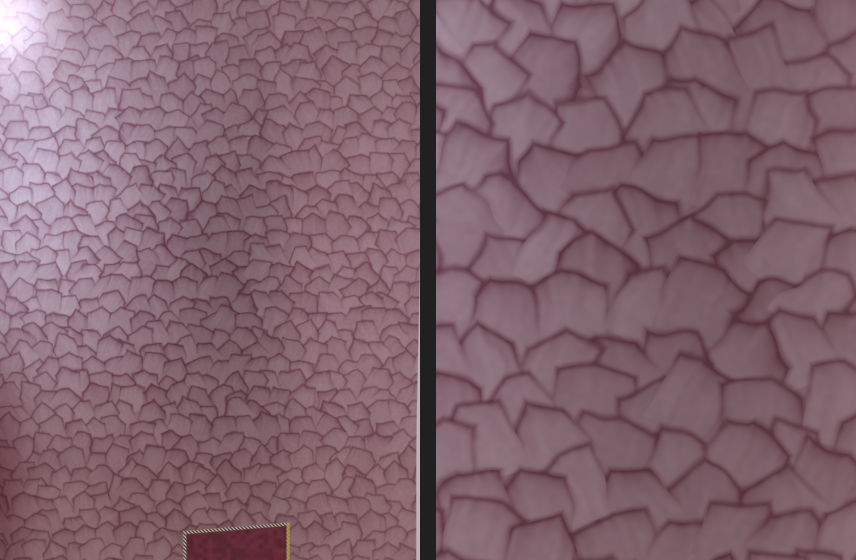
Left, the full canvas; right, a detail of the centre.
Reproduce this texture procedurally as a Shadertoy shader.

```glsl
// Rose wall of overlapping angular plaster shards, lit from the upper left, with a small framed panel below.

const float SHARDS_ACROSS = 20.0;
const float ROW_HEIGHT = 0.74;
const vec3 ROSE = vec3(0.585, 0.472, 0.508);
const vec3 INK_TINT = vec3(0.70, 0.54, 0.59);
const vec3 SHEEN = vec3(0.20, 0.26, 0.31);
const vec3 GLOW = vec3(0.42, 0.46, 0.52);
const vec3 MAROON = vec3(0.36, 0.16, 0.20);

vec3 hash3(vec2 p) {
    vec3 q = fract(p.xyx * vec3(0.1031, 0.1030, 0.0973));
    q += dot(q, q.yxz + 33.33);
    return fract((q.xxy + q.yzz) * q.zyx);
}

float noise(vec2 p) {
    vec2 cell = floor(p), f = fract(p);
    f = f * f * (3.0 - 2.0 * f);
    float low = mix(hash3(cell).x, hash3(cell + vec2(1, 0)).x, f.x);
    float high = mix(hash3(cell + vec2(0, 1)).x, hash3(cell + vec2(1, 1)).x, f.x);
    return mix(low, high, f.y);
}

float blob(vec2 p, vec2 centre, vec2 size) {
    vec2 v = (p - centre) / size;
    return exp(-dot(v, v));
}

vec2 rotate(vec2 p, float a) {
    float c = cos(a), s = sin(a);
    return vec2(c * p.x + s * p.y, c * p.y - s * p.x);
}

float slope(vec2 p, float angle, float reach) {
    return dot(p, vec2(cos(angle), sin(angle))) - reach;
}

// Paints one shard over the ink so far: dark along its crest, fading downward.
float paintShard(float ink, vec2 p, vec2 cell, float pixel) {
    vec3 a = hash3(cell + 71.0), b = hash3(cell + 213.0), c = hash3(cell + 419.0);
    vec2 centre = (cell + 0.5 + 0.55 * (a.xy - 0.5)) * vec2(1.0, ROW_HEIGHT);
    centre.x += 0.5 * mod(cell.y, 2.0);
    vec2 q = rotate(p - centre, 1.3 * (a.z - 0.5));

    float crest = max(slope(q, 1.45 - 0.75 * b.x, 0.40 + 0.16 * c.x),
                      slope(q, 1.70 + 0.75 * b.y, 0.40 + 0.16 * c.y));
    float sides = max(slope(q, 0.35 * (b.z - 0.5), 0.50 + 0.16 * c.z),
                      slope(q, 3.14 + 0.35 * (c.x - 0.5), 0.50 + 0.16 * b.z));
    float d = max(max(crest, sides), -q.y - 0.75);

    float streaks = noise(q * vec2(9.0, 2.0) + cell * 7.0);
    float fade = exp(min(crest, 0.0) / 0.20) * (0.25 + 0.55 * c.y);
    fade += 0.25 * b.x * exp(min(sides, 0.0) / 0.12);
    float body = 0.06 + 0.22 * c.z + fade * (0.65 + 0.5 * streaks) + 0.12 * (streaks - 0.5);
    ink = mix(ink, body, 1.0 - smoothstep(-pixel, pixel, d));

    float rim = d / 0.055;
    float weight = smoothstep(-0.7, 0.0, q.y) * mix(0.35, 0.70, smoothstep(-0.25, 0.0, crest));
    return ink + weight * exp(-rim * rim) * (1.0 - 0.5 * ink);
}

float shardInk(vec2 p, float pixel) {
    vec2 home = floor(p / vec2(1.0, ROW_HEIGHT));
    float ink = 0.3;
    for (int j = 2; j >= -2; j--) {
        float row = home.y + float(j);
        float direction = hash3(vec2(row, 5.0)).x < 0.5 ? -1.0 : 1.0;
        for (int i = -2; i <= 2; i++) {
            ink = paintShard(ink, p, vec2(home.x + direction * float(i), row), pixel);
        }
    }
    return clamp(ink, 0.0, 1.2);
}

// Broad light and shade over the wall.
vec3 wallLight(vec2 p) {
    vec3 light = ROSE;
    light *= 1.0 - 0.13 * blob(p, vec2(0.53, 0.70), vec2(0.17, 0.45));
    light *= 1.0 - 0.06 * smoothstep(0.9, 1.3, p.y) * smoothstep(0.4, 0.8, p.x);
    light *= 1.0 - vec3(0.06, 0.09, 0.12) * (1.0 - smoothstep(0.1, 0.6, p.y));
    light *= 1.0 + 0.05 * smoothstep(0.63, 0.72, p.x + 0.06 * (p.y - 0.7));
    light += SHEEN * blob(p, vec2(0.03, 0.86), vec2(0.29, 0.38));
    light += 0.3 * SHEEN * blob(p, vec2(0.18, 1.15), vec2(0.30, 0.30));
    light += GLOW * blob(p, vec2(0.0, 1.30), vec2(0.12, 0.15));
    return mix(light, MAROON, 0.65 * blob(p, vec2(-0.03, 0.18), vec2(0.09, 0.26)));
}

// Dark panel with a beaded frame, cut off by the lower edge.
vec3 addPanel(vec3 col, vec2 p, float pixel) {
    float top = p.y - 0.069 - 0.083 * (p.x - 0.437);
    float d = max(top, abs(p.x - 0.563) - 0.127);
    vec3 fill = MAROON * (0.9 + 0.25 * noise(p * 90.0));
    float bead = 0.5 + 0.5 * sin((p.x + p.y) * 700.0);
    vec3 frame = mix(vec3(0.32, 0.27, 0.25), vec3(0.70, 0.66, 0.60), bead);
    frame = mix(frame, vec3(0.66, 0.58, 0.25), 0.8 * smoothstep(0.679, 0.685, p.x));
    vec3 panel = mix(fill, frame, smoothstep(-0.008 - pixel, -0.008 + pixel, d));
    return mix(col, panel, 1.0 - smoothstep(-pixel, pixel, d));
}

void mainImage(out vec4 fragColor, in vec2 fragCoord) {
    vec2 p = fragCoord / iResolution.x;
    float pixel = 1.0 / iResolution.x;
    vec2 warp = vec2(noise(p * 45.0), noise(p * 45.0 + 37.0)) - 0.5;
    float ink = shardInk(p * SHARDS_ACROSS + 0.16 * warp + 40.0, pixel * SHARDS_ACROSS);

    // Ink looks paler on the right and under the glare.
    float strength = 0.72 + 0.28 * blob(p, vec2(0.42, 0.58), vec2(0.36, 0.55));
    strength *= 1.0 - 0.7 * blob(p, vec2(0.0, 1.30), vec2(0.15, 0.18));
    vec3 col = wallLight(p) * mix(vec3(1.0), INK_TINT, ink * strength);
    col *= 0.98 + 0.04 * noise(p * 190.0);

    col = addPanel(col, p, pixel);
    float wallEnd = 1.0 - 0.009 * (1.0 - smoothstep(0.2, 0.78, p.y));
    col = mix(col, vec3(0.74, 0.70, 0.72), smoothstep(-pixel, pixel, p.x - wallEnd) * step(p.y, 0.78));
    fragColor = vec4(clamp(col, 0.0, 1.0), 1.0);
}
```
